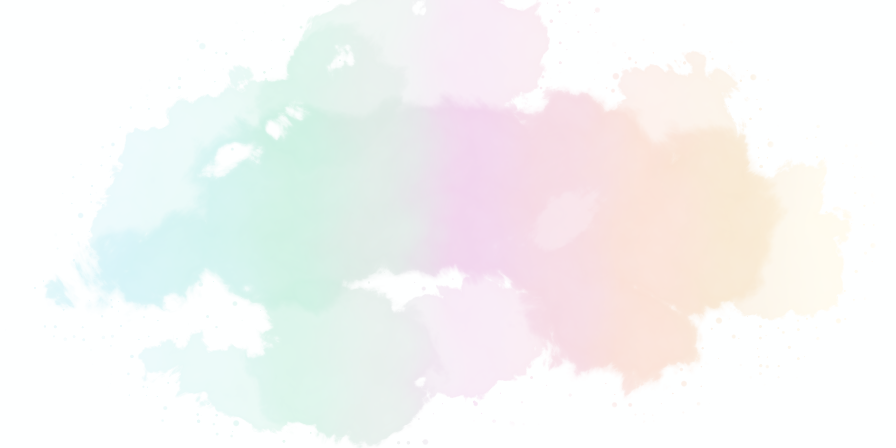
Reproduce this background procedurally as a Shadertoy shader.

```glsl
// Pastel watercolour wash bleeding from mint through pink to yellow on white paper.

vec2 hash2(vec2 p) {
    vec3 q = fract(p.xyx * vec3(0.1031, 0.1030, 0.0973));
    q += dot(q, q.yzx + 33.33);
    return fract((q.xx + q.yz) * q.zy);
}

// Distance to the nearest jittered cell centre.
float cellular(vec2 p) {
    vec2 cell = floor(p);
    float nearest = 2.0;
    for (int y = -1; y <= 1; y++)
    for (int x = -1; x <= 1; x++) {
        vec2 c = cell + vec2(x, y);
        nearest = min(nearest, length(c + hash2(c + 50.0) - p));
    }
    return nearest;
}

// Layered cellular noise, bent by sines so that cells look fluid.
float bleed(vec2 p) {
    float sum = 0.0, amp = 0.5;
    for (int i = 0; i < 5; i++) {
        p += 0.18 * sin(p.yx * 2.3 + vec2(1.7, 4.1));
        sum += amp * cellular(p);
        p = mat2(1.6, 1.2, -1.2, 1.6) * p + 7.3;
        amp *= 0.5;
    }
    return sum;
}

// Approximate signed distance to a rotated ellipse.
float blob(vec2 p, vec2 centre, vec2 radius, float angle) {
    float c = cos(angle), s = sin(angle);
    p = mat2(c, -s, s, c) * (p - centre);
    return (length(p / radius) - 1.0) * min(radius.x, radius.y);
}

// Coverage of a wash, with pigment gathered along its rim.
float wash(float d, float soft) {
    float rim = 1.0 + 0.16 * exp(-70.0 * max(-d, 0.0));
    return (1.0 - smoothstep(-soft, soft, d)) * rim;
}

// Pigment hue from left to right.
vec3 pigment(float x) {
    vec3 ramp[9] = vec3[9](
        vec3(0.82, 0.95, 0.97), vec3(0.81, 0.95, 0.94), vec3(0.79, 0.94, 0.88),
        vec3(0.86, 0.91, 0.89), vec3(0.94, 0.81, 0.92), vec3(0.96, 0.84, 0.88),
        vec3(0.98, 0.87, 0.82), vec3(0.97, 0.90, 0.80), vec3(1.00, 0.96, 0.85));
    float t = clamp((x - 0.25) * 5.0, 0.0, 7.999);
    int i = int(t);
    return mix(ramp[i], ramp[i + 1], smoothstep(0.0, 1.0, fract(t)));
}

// Scattered droplets, one candidate per cell.
float droplets(vec2 p, float scale) {
    vec2 cell = floor(p * scale);
    vec2 rnd = hash2(cell + 11.0);
    float radius = 0.05 + 0.14 * rnd.x * rnd.x;
    float d = length(fract(p * scale) - 0.25 - 0.5 * rnd) - radius;
    return step(0.78, hash2(cell + 90.0).x) * (1.0 - smoothstep(-0.05, 0.05, d));
}

void mainImage(out vec4 fragColor, in vec2 fragCoord) {
    vec2 p = fragCoord / iResolution.y;
    p.x += 1.0 - 0.5 * iResolution.x / iResolution.y;

    float coarse = bleed(p * 6.0);
    float fine = bleed(p * 17.0 + 20.0);
    float ragged = 0.15 * (coarse - 0.42) + 0.05 * (fine - 0.42);

    // Strong central band.
    float band = blob(p, vec2(0.39, 0.44), vec2(0.22, 0.09), 0.45);
    band = min(band, blob(p, vec2(0.68, 0.54), vec2(0.26, 0.22), 0.2));
    band = min(band, blob(p, vec2(1.00, 0.58), vec2(0.29, 0.20), 0.1));
    band = min(band, blob(p, vec2(1.30, 0.53), vec2(0.21, 0.25), 0.0));
    band = min(band, blob(p, vec2(1.54, 0.50), vec2(0.19, 0.21), 0.0));
    band = min(band, blob(p, vec2(1.37, 0.28), vec2(0.18, 0.12), -0.2));

    // Middle layer: lower left drip and upper mint patch.
    float middle = blob(p, vec2(0.77, 0.20), vec2(0.20, 0.18), -0.4);
    middle = min(middle, blob(p, vec2(0.72, 0.78), vec2(0.18, 0.13), 0.5));

    // Pale outer splashes.
    float pale = min(min(band, middle), blob(p, vec2(0.46, 0.63), vec2(0.29, 0.14), 0.75));
    pale = min(pale, blob(p, vec2(0.50, 0.16), vec2(0.16, 0.08), -0.5));
    pale = min(pale, blob(p, vec2(0.95, 0.87), vec2(0.28, 0.19), 0.0));
    pale = min(pale, blob(p, vec2(1.04, 0.25), vec2(0.20, 0.13), 0.2));
    pale = min(pale, blob(p, vec2(1.74, 0.44), vec2(0.14, 0.18), -0.4));
    pale = min(pale, blob(p, vec2(1.50, 0.74), vec2(0.14, 0.12), 0.3));

    // Dry gaps that leave the paper bare.
    float gap = blob(p, vec2(0.51, 0.28), vec2(0.09, 0.035), -0.2);
    gap = min(gap, blob(p, vec2(0.54, 0.66), vec2(0.09, 0.008), 0.7));
    float outer = max(pale + ragged, -gap - ragged);
    float inner = max(band + 0.8 * ragged, -gap - ragged);

    // Layered transparent washes with mottled pigment.
    float bare = 1.0 - 0.38 * wash(outer, 0.006);
    bare *= 1.0 - 0.36 * wash(max(middle + ragged, outer), 0.016);
    bare *= 1.0 - 0.68 * wash(inner, 0.022);
    float lightPool = blob(p, vec2(1.25, 0.51), vec2(0.07, 0.05), 0.2) + ragged;
    float density = (1.0 - bare) * (0.88 + 0.20 * coarse + 0.12 * fine);
    density *= 1.0 - 0.22 * (1.0 - smoothstep(-0.012, 0.012, lightPool));

    // Flecks close to the wet edge.
    float near = smoothstep(-0.02, 0.01, outer) * (1.0 - smoothstep(0.03, 0.10, outer));
    float flecks = max(droplets(p, 26.0), droplets(p + 3.7, 47.0));
    density = max(density, 0.45 * near * flecks);

    vec3 ink = pigment(p.x + 0.10 * (coarse - 0.42));
    fragColor = vec4(mix(vec3(0.998, 1.0, 1.0), ink, clamp(density, 0.0, 1.0)), 1.0);
}
```
